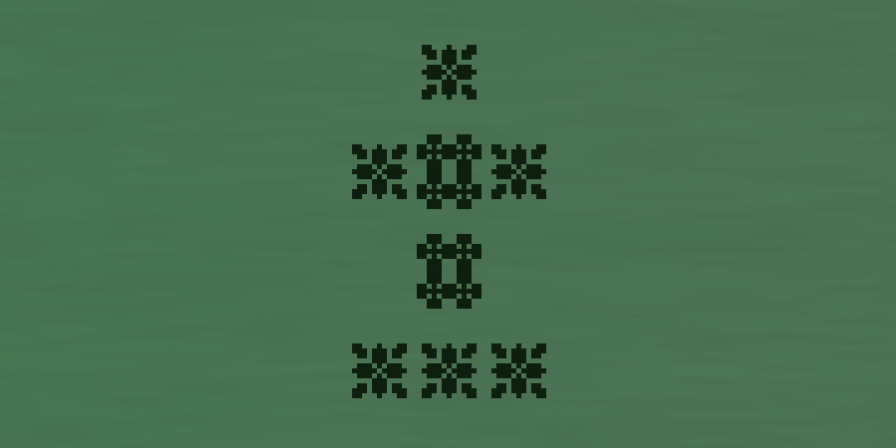
This pattern is drawn by a Shadertoy shader. Its source:

```glsl
const float ROWS = 90.0;                     // stitches over the canvas height
const vec2 MOTIF_STEP = vec2(14.0, 20.0);    // motif spacing in stitches
const vec3 CLOTH = vec3(0.280, 0.450, 0.312);
const vec3 CLOTH_WARM = vec3(0.294, 0.444, 0.322);
const vec3 INK = vec3(0.050, 0.115, 0.052);
const vec3 INK_LIGHT = vec3(0.055, 0.140, 0.062);

float hash(vec2 p) {
    vec3 q = fract(vec3(p.xyx) * 0.1031);
    q += dot(q, q.yzx + 33.33);
    return fract((q.x + q.y) * q.z);
}

float noise(vec2 p) {
    vec2 i = floor(p);
    vec2 f = fract(p);
    f = f * f * (3.0 - 2.0 * f);
    float low = mix(hash(i), hash(i + vec2(1.0, 0.0)), f.x);
    float high = mix(hash(i + vec2(0.0, 1.0)), hash(i + 1.0), f.x);
    return mix(low, high, f.y);
}

// Signed distance to the box between two corners
float box(vec2 p, vec2 lo, vec2 hi) {
    vec2 d = abs(p - 0.5 * (lo + hi)) - 0.5 * (hi - lo);
    return max(d.x, d.y);
}

// Eight-pointed blossom, folded into one octant
float blossom(vec2 p) {
    vec2 q = abs(p);
    q = vec2(max(q.x, q.y), min(q.x, q.y));
    float petal = box(q, vec2(1.5, -1.5), vec2(4.5, 1.5));
    float spine = box(q, vec2(0.5, -0.5), vec2(5.5, 0.5));
    float leaf = min(box(q, vec2(2.5), vec2(4.5)), box(q, vec2(3.5), vec2(5.5)));
    return min(min(petal, spine), leaf);
}

// Crossed bars with four small holes at each crossing
float lattice(vec2 p) {
    vec2 q = abs(p);
    float posts = box(q, vec2(1.5, -7.5), vec2(4.5, 7.5));
    float rails = box(q, vec2(-6.5, 2.5), vec2(6.5, 5.5));
    vec2 hole = abs(q - vec2(3.0, 4.0));
    return max(min(posts, rails), -box(hole, vec2(0.5), vec2(1.5)));
}

// Four rows of motifs; p runs down from the top motif's centre
float embroidery(vec2 p) {
    float d = 1e3;
    for (int row = 0; row < 4; row++) {
        for (int col = -1; col <= 1; col++) {
            bool single = row == 0 || row == 2;
            if (single && col != 0) continue;
            vec2 q = p - vec2(col, row) * MOTIF_STEP;
            bool barred = col == 0 && (row == 1 || row == 2);
            d = min(d, barred ? lattice(q) : blossom(q));
        }
    }
    return d;
}

// Soft horizontal streaks across the cloth
vec3 cloth(vec2 p, float across) {
    float broad = noise(p * vec2(0.025, 0.12)) - 0.5;
    float streak = noise(p * vec2(0.07, 0.75) + 31.0) - 0.5;
    float fine = noise(p * vec2(0.16, 1.7) + 73.0) - 0.5;
    vec3 base = mix(CLOTH, CLOTH_WARM, smoothstep(0.05, 0.95, across + 0.25 * broad));
    return base * (1.0 + 0.025 * broad + 0.035 * streak + 0.018 * fine);
}

void mainImage(out vec4 fragColor, in vec2 fragCoord) {
    vec2 uv = fragCoord / iResolution.xy;
    float pixel = ROWS / iResolution.y;
    vec2 p = fragCoord * pixel;

    vec2 center = vec2(0.5 * iResolution.x * pixel + 0.23, 14.5);
    float d = embroidery(vec2(p.x, ROWS - p.y) - center);
    float coverage = clamp(0.5 - d / pixel, 0.0, 1.0);

    vec3 ink = mix(INK, INK_LIGHT, 0.6 * noise(p * vec2(0.3, 0.8)));
    fragColor = vec4(mix(cloth(p, uv.x), ink, coverage), 1.0);
}
```
